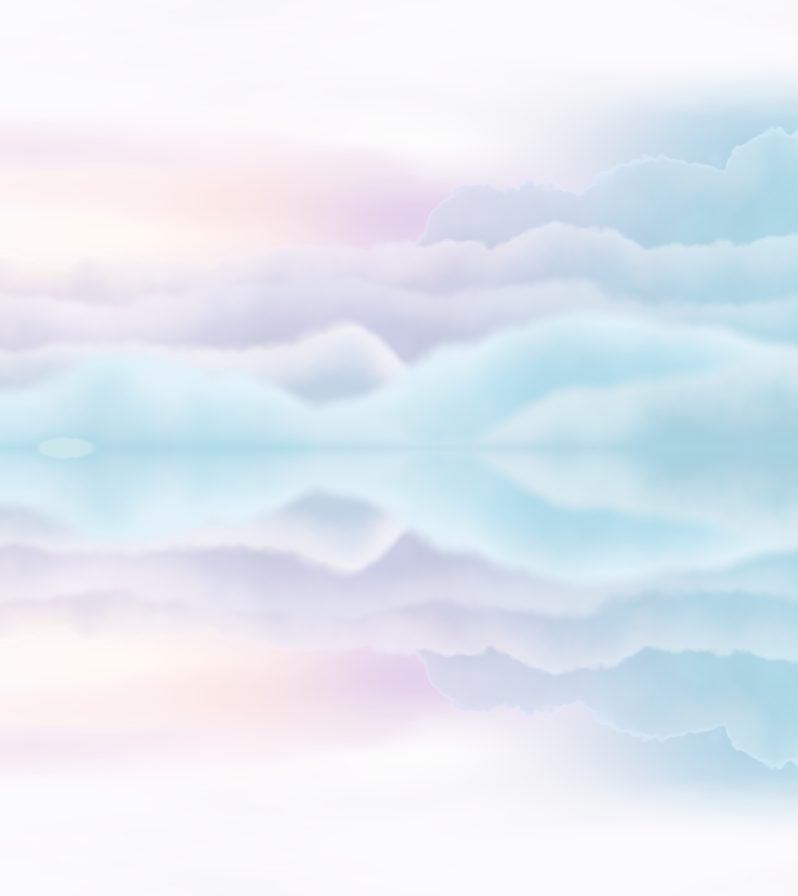
Write a WebGL 1 fragment shader that draws this background.

```glsl
precision highp float;
// Pastel cloudscape mirrored about a calm horizon at mid height.
// A glowing sky of soft washes is covered, back to front, by cloud banks;
// each bank is a smooth ridge line roughened by cellular puffs and fbm.

uniform vec2 u_resolution;

vec2 hash2(vec2 p) {
  vec3 q = fract(p.xyx * vec3(0.1031, 0.1030, 0.0973));
  q += dot(q, q.yzx + 33.33);
  return fract((q.xx + q.yz) * q.zy);
}

float noise(vec2 p) {
  vec2 i = floor(p), f = fract(p);
  f = f * f * (3.0 - 2.0 * f);
  float low = mix(hash2(i).x, hash2(i + vec2(1.0, 0.0)).x, f.x);
  float high = mix(hash2(i + vec2(0.0, 1.0)).x, hash2(i + 1.0).x, f.x);
  return mix(low, high, f.y);
}

float fbm(vec2 p) {
  float sum = 0.0, amp = 0.5;
  for (int i = 0; i < 5; i++) {
    sum += amp * noise(p);
    p = mat2(1.6, 1.2, -1.2, 1.6) * p + 7.3;
    amp *= 0.5;
  }
  return sum;
}

// Rounded lumps: high at cell centres, creased between them
float lumps(vec2 p) {
  vec2 cell = floor(p), f = fract(p);
  float nearest = 1.0;
  for (int j = -1; j <= 1; j++) {
    for (int i = -1; i <= 1; i++) {
      vec2 o = vec2(float(i), float(j));
      vec2 d = o + hash2(cell + o) - f;
      nearest = min(nearest, dot(d, d));
    }
  }
  return 1.0 - nearest;
}

float puffs(vec2 p) {
  float sum = 0.0, amp = 0.55;
  for (int i = 0; i < 4; i++) {
    sum += amp * (lumps(p) - 0.76);
    p = p * 2.1 + 3.7;
    amp *= 0.5;
  }
  return sum;
}

// Smooth curve through eight evenly spaced heights
float ridge(float x, vec4 l, vec4 r) {
  vec4 k = vec4(0.0, 1.0, 2.0, 3.0);
  vec4 a = smoothstep(0.0, 1.0, 1.0 - abs(x * 7.0 - k));
  vec4 b = smoothstep(0.0, 1.0, 1.0 - abs(x * 7.0 - 4.0 - k));
  return dot(a, l) + dot(b, r);
}

float glow(vec2 p, vec2 centre, vec2 radius) {
  vec2 q = (p - centre) / radius;
  return exp(-dot(q, q));
}

vec3 across(float x, vec3 left, vec3 middle, vec3 right) {
  return mix(mix(left, middle, smoothstep(0.0, 0.55, x)), right, smoothstep(0.5, 1.0, x));
}

// shape: puff scale, roughness, edge softness, shading depth
vec3 bank(vec3 col, vec2 q, float top, vec4 shape, float rim, vec3 crest, vec3 shade) {
  float wisps = fbm(q * shape.x * 1.3 + 4.0) - 0.48;
  float lump = puffs(q * shape.x);
  float d = top - q.y + shape.y * (lump + 0.6 * wisps);
  float depth = top - q.y + shape.w * (0.5 * lump + 0.9 * wisps);
  vec3 body = mix(crest, shade, smoothstep(0.0, shape.w, depth));
  body += 0.05 * lump + rim * exp(-abs(d) / 0.004);
  return mix(col, body, smoothstep(-shape.z, shape.z, d));
}

vec3 sky(vec2 p, vec2 q) {
  float streak = fbm(vec2(q.x * 3.5, q.y * 16.0) + 2.0) - 0.48;
  vec2 w = p + vec2(0.0, 0.07 * streak);
  vec3 col = vec3(0.985, 0.98, 0.988) - 0.05 * max(streak, 0.0);
  float wash = smoothstep(0.44, 0.33, w.y) * smoothstep(0.45, 0.95, p.x);
  col = mix(col, mix(vec3(0.85, 0.85, 0.92), vec3(0.68, 0.83, 0.90), smoothstep(0.6, 1.0, p.x)), wash);
  col = mix(col, vec3(0.99, 0.90, 0.90), 0.9 * glow(w, vec2(0.32, 0.26), vec2(0.2, 0.065)));
  col = mix(col, vec3(0.88, 0.81, 0.92), 0.9 * glow(w, vec2(0.52, 0.255), vec2(0.14, 0.065)));
  col = mix(col, vec3(0.96, 0.90, 0.95), 0.8 * glow(w, vec2(0.04, 0.325), vec2(0.24, 0.025)));
  col = mix(col, vec3(0.99, 0.94, 0.93), 0.7 * glow(w, vec2(0.05, 0.28), vec2(0.2, 0.02)));
  col = mix(col, vec3(1.0, 0.98, 0.96), 0.9 * glow(w, vec2(0.12, 0.235), vec2(0.18, 0.02)));
  return mix(col, vec3(0.995), 0.85 * glow(w, vec2(0.52, 0.35), vec2(0.13, 0.035)));
}

void main() {
  vec2 uv = gl_FragCoord.xy / u_resolution;
  vec2 p = vec2(uv.x, abs(uv.y - 0.5));
  vec2 q = vec2(p.x * u_resolution.x / u_resolution.y, p.y);
  float x = p.x;
  vec3 pearl = vec3(0.93, 0.93, 0.96), mist = vec3(0.86, 0.92, 0.95);
  vec3 lilac = vec3(0.79, 0.80, 0.89), aqua = vec3(0.68, 0.84, 0.895);
  vec3 col = sky(p, q);

  // Tall cumulus on the right, then the far cloud floor
  float top = ridge(x, vec4(-0.1, -0.1, -0.1, 0.11), vec4(0.285, 0.294, 0.333, 0.348));
  col = bank(col, q, top, vec4(15.0, 0.045, 0.003, 0.08), 0.06, across(x, pearl, vec3(0.85, 0.85, 0.92), vec3(0.78, 0.88, 0.93)), across(x, lilac, vec3(0.80, 0.81, 0.90), aqua));
  top = ridge(x, vec4(0.211, 0.211, 0.216, 0.224), vec4(0.23, 0.247, 0.228, 0.232));
  col = bank(col, q, top, vec4(15.0, 0.03, mix(0.014, 0.004, smoothstep(0.3, 0.6, x)), 0.06), 0.02, across(x, vec3(0.98, 0.95, 0.95), vec3(0.91, 0.89, 0.94), vec3(0.80, 0.89, 0.93)), across(x, vec3(0.91, 0.88, 0.93), vec3(0.82, 0.82, 0.90), aqua));

  // Rolling middle banks
  top = ridge(x, vec4(0.174, 0.159, 0.188, 0.194), vec4(0.181, 0.188, 0.155, 0.17));
  col = bank(col, q, top, vec4(10.0, 0.035, 0.008, 0.065), 0.0, across(x, vec3(0.95, 0.93, 0.96), vec3(0.88, 0.88, 0.94), vec3(0.79, 0.89, 0.93)), across(x, vec3(0.86, 0.85, 0.92), lilac, aqua));
  top = ridge(x, vec4(0.109, 0.118, 0.116, 0.139), vec4(0.06, -0.1, -0.1, -0.1));
  col = bank(col, q, top, vec4(9.0, 0.025, 0.008, 0.065), 0.0, pearl, vec3(0.75, 0.82, 0.89));

  // Near misty hills
  top = ridge(x, vec4(-0.1, -0.1, 0.01, 0.05), vec4(0.116, 0.151, 0.135, 0.109));
  col = bank(col, q, top, vec4(8.0, 0.022, 0.012, 0.09), 0.0, mist + 0.02, aqua + 0.03);
  top = ridge(x, vec4(0.064, 0.105, 0.086, 0.042), vec4(0.0, -0.1, -0.1, -0.1));
  col = bank(col, q, top, vec4(8.0, 0.022, 0.012, 0.1), 0.0, mist + 0.02, aqua + 0.03);
  top = ridge(x, vec4(-0.1, -0.1, -0.1, -0.05), vec4(0.01, 0.064, 0.077, 0.107));
  col = bank(col, q, top, vec4(8.0, 0.02, 0.012, 0.09), 0.0, mist, aqua - 0.02);

  // Horizon haze, waterline and the small pale islet
  col = mix(col, mist, 0.7 * glow(p, vec2(0.45, 0.025), vec2(0.17, 0.025)));
  col = mix(col, aqua, 0.55 * exp(-p.y / 0.012));
  float islet = length((p - vec2(0.085, 0.0)) / vec2(0.037, 0.012)) + 0.5 * (fbm(q * 60.0) - 0.48);
  col = mix(col, vec3(0.82, 0.91, 0.94), 0.75 * smoothstep(1.1, 0.8, islet));
  gl_FragColor = vec4(clamp(col, 0.0, 1.0), 1.0);
}
```
